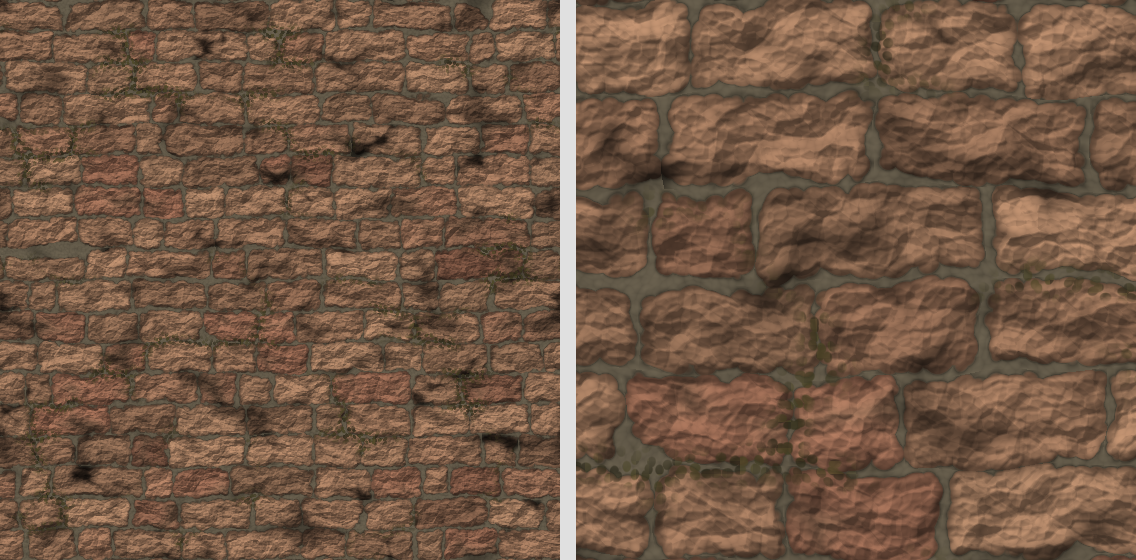
Left, the full canvas; right, a detail of the centre.
A Shadertoy shader for this texture:

```glsl
// Weathered sandstone wall: 18 uneven courses of worn blocks in grey mortar with moss.

const float TAU = 6.2831853;
const float COURSES = 18.0;

float hash(vec2 p) {
    return fract(sin(dot(p, vec2(127.1, 311.7))) * 43758.545);
}

vec2 hash2(vec2 p) {
    return vec2(hash(p), hash(p + 57.3));
}

// Tiling cellular noise: squared distance to the nearest seed
float cells(vec2 uv, vec2 freq) {
    vec2 p = uv * freq, base = floor(p);
    float nearest = 4.0;
    for (int y = -1; y <= 1; y++)
    for (int x = -1; x <= 1; x++) {
        vec2 cell = base + vec2(x, y);
        vec2 toSeed = cell + hash2(mod(cell, freq) + freq) - p;
        nearest = min(nearest, dot(toSeed, toSeed));
    }
    return nearest;
}

// Layered sines that bend courses and grain
vec2 bend(vec2 uv) {
    vec2 a = TAU * uv;
    return vec2(sin(a.y * 9.0 + 2.0 * sin(a.x * 4.0)) + 0.6 * sin(a.y * 23.0 + a.x * 11.0),
                sin(a.x * 3.0 + 2.0 * sin(a.y * 2.0)) + 0.6 * sin(a.x * 13.0 + a.y * 7.0));
}

// Alternating bumps and pits, each octave finer
float roughness(vec2 uv) {
    float sum = 0.0, freq = 23.0, side = -1.0;
    for (int i = 0; i < 4; i++) {
        sum += side * cells(uv, vec2(freq, floor(freq * 1.3))) / freq;
        freq *= 2.0;
        side = -side;
    }
    return sum;
}

// Position of the upright joint inside slot i of a course
float joint(float i, float row, float count) {
    return i + 0.1 + 0.75 * hash(vec2(mod(i, count), row + 3.0));
}

// Returns height, signed distance to the block edge, and block id
vec4 wall(vec2 uv) {
    vec2 warped = uv + bend(uv) * vec2(0.0015, 0.0028);
    float y = warped.y * COURSES;
    float row = mod(floor(y), COURSES);
    float count = 9.0 + floor(2.0 * hash(vec2(row, 8.0)));
    float x = warped.x * count + 5.0 * hash(vec2(row, 1.0));
    float i = floor(x);
    if (x < joint(i, row, count)) i -= 1.0;
    float left = joint(i, row, count), right = joint(i + 1.0, row, count);
    vec2 id = vec2(mod(i, count), row);

    // Rounded block, slightly tilted and shrunk at random
    vec2 q = vec2((x - 0.5 * (left + right)) / count, (fract(y) - 0.5) / COURSES);
    vec2 rnd = hash2(id + 19.0);
    q.y += q.x * (rnd.x - 0.5) * 0.07;
    vec2 size = 0.5 * vec2((right - left) / count, 1.0 / COURSES) - 0.002 - 0.0025 * rnd * rnd;
    float r = min(0.009, 0.7 * min(size.x, size.y));
    vec2 a = abs(q) - size + r;
    float d = length(max(a, 0.0)) + min(max(a.x, a.y), 0.0) - r;

    // Chipped edges and places where mortar spills over
    d += 0.007 * (cells(warped, vec2(38.0)) - 0.26) + 0.006 * (cells(warped, vec2(95.0)) - 0.26);
    d += 0.014 * smoothstep(0.5, 0.95, cells(warped, vec2(8.0, 11.0)));

    float body = smoothstep(0.001, -0.006, d);
    float height = 0.0036 * body + roughness(warped) * mix(0.1, 0.48, body);
    return vec4(height, d, id);
}

void mainImage(out vec4 fragColor, in vec2 fragCoord) {
    vec2 uv = fragCoord / iResolution.xy;
    float aa = 1.0 / iResolution.y;
    vec4 w = wall(uv);
    float d = w.y;
    vec2 id = w.zw;

    // Relief lit from the upper left
    float reach = 0.0018;
    float slope = (w.x - wall(uv + reach * vec2(-0.45, 0.89)).x) / reach;
    slope = clamp(slope, -1.2, 0.9);

    // Block colour: per-block tint, reddish areas, stains, flat strata and grain
    vec2 grainUv = uv + 0.003 * bend(uv);
    float stain = cells(grainUv, vec2(13.0, 19.0));
    float dirt = cells(grainUv + 0.21, vec2(41.0, 53.0));
    float strata = cells(grainUv, vec2(28.0, 110.0));
    float grain = cells(grainUv, vec2(210.0));
    vec3 stone = mix(vec3(0.47, 0.35, 0.27), vec3(0.52, 0.395, 0.305), hash(id + 4.0));
    float red = smoothstep(0.68, 0.95, hash(id + 31.0)) * smoothstep(0.7, 0.1, stain);
    stone = mix(stone, vec3(0.44, 0.285, 0.225), 0.65 * red);
    stone *= mix(0.8, 1.08, sqrt(hash(id + 11.0)));
    stone *= 1.08 - 0.45 * smoothstep(0.2, 0.75, stain) - 0.22 * smoothstep(0.2, 0.7, dirt);
    stone *= 1.07 - 0.2 * strata - 0.16 * grain;
    stone *= 1.0 - 0.2 * smoothstep(-0.008, 0.0, d);
    stone *= 1.0 + 0.27 * slope;

    // Mortar, with a thin dark line along the block edges
    vec3 mortar = vec3(0.385, 0.35, 0.285) * (1.04 - 0.15 * grain + 0.15 * slope);
    mortar *= 1.0 - 0.3 * smoothstep(0.25, 0.8, stain);
    vec3 color = mix(stone, mortar, smoothstep(-aa, aa, d));
    color *= 1.0 - 0.28 * exp(-abs(d - 0.0005) / 0.001);

    // Ragged dark hollows in a few blocks
    float hollow = smoothstep(0.3, 0.75, stain + 0.5 * dirt - 0.1) * step(0.86, hash(id + 43.0));
    color *= 1.0 - 0.5 * hollow;

    // Moss speckles clustered near the joints
    float patches = smoothstep(0.25, 0.6, cells(uv + 0.37, vec2(7.0, 9.0)));
    float nearJoint = smoothstep(-0.016, -0.002, d);
    float speckle = smoothstep(0.22, 0.1, cells(grainUv, vec2(130.0)));
    vec3 moss = mix(vec3(0.14, 0.13, 0.08), vec3(0.30, 0.28, 0.14), hash(floor(uv * 130.0)));
    color = mix(color, moss, 0.75 * patches * nearJoint * speckle);

    fragColor = vec4(clamp(color, 0.0, 1.0), 1.0);
}
```
